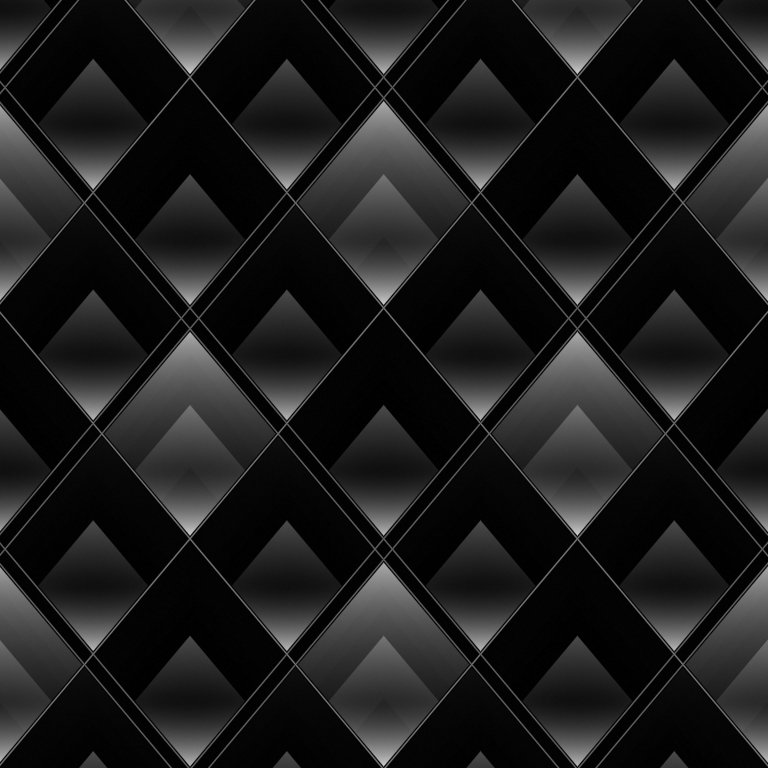
Give the GLSL for this pattern, as a Shadertoy shader.

```glsl
// Black diamond lattice with metallic gradients: each tile holds a smaller
// diamond in its lower corner, and every fourth tile is lit all over.
// Skewed axes turn the diamonds into unit squares; fine lines trace the grid.

const vec2  TILE_SIZE  = vec2(0.2522, 0.3005); // full diamond width and height
const vec2  ORIGIN     = vec2(0.2474, 0.1005); // top corner of a dark tile, y down
const float BAND       = 0.090;  // gap between paired lines, in tile units
const float INSET      = 0.013;  // dark gap between a lit face and its line
const float INNER      = 0.420;  // where the inner diamond starts
const float LINE_HALF  = 0.005;  // half line width, in tile units
const float SINGLE_INK = 0.46;
const float DOUBLE_INK = 0.38;
const float BLACK      = 0.010;
const float GRAIN      = 0.006;
const float GRAIN_GRID = 384.0;

float hash(vec2 p) {
    return fract(sin(dot(p, vec2(127.1, 311.7))) * 43758.5453);
}

// Coverage of the square region lo < f < hi on both axes
float squareMask(vec2 f, vec2 lo, float hi, float aa) {
    vec2 d = min(f - lo, hi - f);
    return smoothstep(-aa, aa, min(d.x, d.y));
}

// Soft coverage of lines at distance d
vec2 lineMask(vec2 d, float aa) {
    return 1.0 - smoothstep(vec2(LINE_HALF - aa), vec2(LINE_HALF + aa), d);
}

// Inner diamond: grey crown, dark waist, bright lower tip
float innerTone(float h, float side, float lit) {
    float u = clamp((h - INNER) / (1.0 - INNER), 0.0, 1.0);
    float crown = mix(0.25, 0.32, lit) * pow(max(1.0 - u / 0.52, 0.0), 1.25);
    float tip = 0.74 * pow(max((u - 0.43) / 0.57, 0.0), 1.9);
    return mix(0.045, 0.145, lit) + crown + tip + 0.12 * side * side;
}

void mainImage(out vec4 fragColor, in vec2 fragCoord) {
    vec2 p = fragCoord / iResolution.y;
    vec2 d = (vec2(p.x, 1.0 - p.y) - ORIGIN) / TILE_SIZE;

    // Skewed tile coordinates: both axes run downwards
    vec2 q = vec2(d.y + d.x, d.y - d.x);
    vec2 f = fract(q);
    vec2 odd = mod(floor(q), 2.0);
    float aa = 0.75 * length(1.0 / TILE_SIZE) / iResolution.y;

    float lit = odd.x * odd.y;
    float sideTile = abs(odd.x - odd.y);
    float h = 0.5 * (f.x + f.y);
    float side = abs(f.x - f.y);
    float depth = min(f.x, f.y);

    // Outer face with faint nested chevrons
    float chevrons = smoothstep(0.20 - aa, 0.20 + aa, depth)
                   + smoothstep(0.30 - aa, 0.30 + aa, depth);
    float litFace = 0.70 * exp(-2.9 * max(h - BAND, 0.0)) - 0.008 * chevrons;
    float darkFace = 0.012 + 0.07 * sideTile * exp(-7.0 * h) - 0.004 * chevrons;
    float face = mix(darkFace, litFace, lit);
    float tone = mix(BLACK, face, squareMask(f, odd * BAND + INSET, 1.0 - INSET, aa));

    // Inner diamond, with one more faint chevron on lit tiles
    float inner = innerTone(h, side, lit)
                - 0.02 * lit * smoothstep(0.69 - aa, 0.69 + aa, depth);
    tone = mix(tone, inner, squareMask(f, vec2(INNER), 1.0 - INSET, aa));

    // Grid lines; every other one is doubled by a second line
    vec2 nearestOdd = mod(floor(q + 0.5), 2.0);
    vec2 grid = lineMask(abs(fract(q + 0.5) - 0.5), aa)
              * mix(vec2(SINGLE_INK), vec2(DOUBLE_INK), nearestOdd);
    vec2 twin = lineMask(abs(f - BAND), aa) * odd * DOUBLE_INK;
    vec2 ink = max(grid, twin);
    tone = max(tone, max(ink.x, ink.y));

    // Slight grain
    tone += GRAIN * (hash(floor(p * GRAIN_GRID)) - 0.5);
    fragColor = vec4(vec3(clamp(tone, 0.0, 1.0)), 1.0);
}
```
